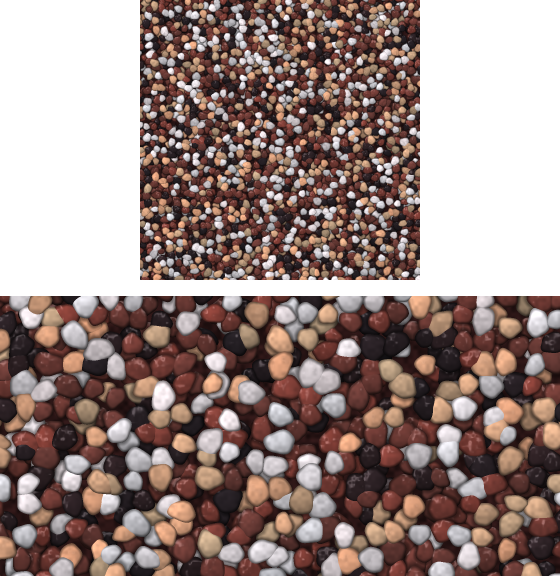
Top, the full canvas; bottom, a detail of the centre.
This texture is drawn by a WebGL 2 fragment shader. Its source:

```glsl
#version 300 es
precision highp float;
precision highp int;

#define GRAINS_ACROSS 36.0
#define JITTER 0.72
#define RADIUS_MIN 0.43
#define RADIUS_MAX 0.60
#define SAMPLES 3
#define WHITE_STONE vec3(0.88, 0.86, 0.88)
#define TAN_STONE vec3(0.82, 0.64, 0.51)
#define RED_STONE vec3(0.45, 0.235, 0.21)
#define BLACK_STONE vec3(0.16, 0.125, 0.14)
#define GAP_COLOR vec3(0.15, 0.075, 0.075)

uniform vec2 u_resolution;
out vec4 fragColor;

// Integer hash giving three values from 0 to 1
vec3 hash3(ivec3 key) {
    uvec3 v = uvec3(key + 4096) * 1664525u + 1013904223u;
    v.x += v.y * v.z; v.y += v.z * v.x; v.z += v.x * v.y;
    v ^= v >> 16u;
    v.x += v.y * v.z; v.y += v.z * v.x; v.z += v.x * v.y;
    return vec3(v >> 8u) / 16777216.0;
}

float valueNoise(vec2 p) {
    ivec2 c = ivec2(floor(p));
    vec2 f = fract(p);
    f = f * f * (3.0 - 2.0 * f);
    float a = hash3(ivec3(c, 9)).x;
    float b = hash3(ivec3(c + ivec2(1, 0), 9)).x;
    float d = hash3(ivec3(c + ivec2(0, 1), 9)).x;
    float e = hash3(ivec3(c + ivec2(1, 1), 9)).x;
    return mix(mix(a, b, f.x), mix(d, e, f.x), f.y);
}

// Relative distance from a grain centre: 1 on its lumpy outline
float grainDistance(vec2 offset, float radius, vec3 rnd) {
    float turn = rnd.x * 6.2832;
    vec2 q = mat2(cos(turn), -sin(turn), sin(turn), cos(turn)) * offset / radius;
    float stretch = mix(1.0, 1.22, rnd.y);
    q *= vec2(1.0 / stretch, stretch);
    float angle = atan(q.y, q.x + 1e-5);
    float lumps = 0.07 * cos(3.0 * angle + rnd.z * 6.0) + 0.035 * cos(5.0 * angle + rnd.y * 9.0);
    return length(q) * (1.0 + lumps);
}

// Stone kind: 0 white, 1 tan, 2 red, 3 black
int stoneKind(float pick, int layer) {
    vec3 limits = layer == 1 ? vec3(0.25, 0.50, 0.85) : vec3(0.13, 0.30, 0.80);
    return int(dot(step(limits, vec3(pick)), vec3(1.0)));
}

vec3 stoneColor(int kind, vec3 rnd) {
    vec3 base = kind == 0 ? WHITE_STONE : kind == 1 ? TAN_STONE : kind == 2 ? RED_STONE : BLACK_STONE;
    float warmth = (rnd.y - 0.5) * (kind == 0 ? 0.04 : 0.14);
    return base * mix(0.82, 1.14, rnd.x) * (1.0 + warmth * vec3(1.0, -0.3, -0.7));
}

vec3 stoneBed(vec2 p) {
    ivec2 home = ivec2(floor(p));
    float top = -1.0, topDist = 1.0, upperGap = 1.0;
    int topKind = 2, topLayer = 0;
    vec2 topOffset = vec2(0.0);
    vec3 topRnd = vec3(0.5);

    // Find the highest grain among two scattered layers
    for (int layer = 0; layer < 2; layer++)
    for (int j = -1; j <= 1; j++)
    for (int i = -1; i <= 1; i++) {
        vec2 shift = vec2(0.5) * float(layer);
        ivec2 cell = ivec2(floor(p + shift)) + ivec2(i, j);
        vec3 place = hash3(ivec3(cell, layer));
        vec3 shape = hash3(ivec3(cell, layer + 20));
        vec3 look = hash3(ivec3(cell, layer + 40));
        vec2 center = vec2(cell) - shift + 0.5 + (place.xy - 0.5) * JITTER;
        float radius = mix(RADIUS_MIN, RADIUS_MAX, place.z);
        float d = grainDistance(p - center, radius, shape);
        if (layer == 1) upperGap = min(upperGap, max(d - 1.0, 0.0));
        if (d >= 1.0) continue;
        int kind = stoneKind(look.z, layer);
        float height = 2.0 * float(layer) + (kind < 2 ? 0.35 : 0.0) + 0.5 * shape.z + 0.6 * sqrt(1.0 - d * d);
        if (height > top) {
            top = height; topDist = d; topKind = kind; topLayer = layer;
            topOffset = (p - center) / radius; topRnd = look;
        }
    }
    if (top < 0.0) return GAP_COLOR * (0.6 + 0.8 * valueNoise(p * 5.0));

    // Rounded shading with a dark rim and a mottled surface
    float dome = sqrt(1.0 - topDist * topDist);
    vec2 tilt = (topRnd.xy - 0.5) * 0.5;
    float mottle = valueNoise(p * 6.0);
    vec3 normal = normalize(vec3(topOffset * 0.65 + tilt, dome + 0.35));
    float light = 0.5 + 0.56 * max(dot(normal, normalize(vec3(-0.25, 0.5, 0.85))), 0.0);
    light *= mix(0.55, 1.0, smoothstep(1.0, 0.72, topDist));
    light *= 0.9 + 0.2 * mottle;
    if (topLayer == 0) light *= mix(0.55, 0.95, smoothstep(0.0, 0.4, upperGap));
    vec3 color = stoneColor(topKind, topRnd) * light;

    // Small wet glints, mostly on the dark stones
    vec3 rough = normalize(normal + vec3(mottle - 0.5, valueNoise(p * 7.0 + 31.0) - 0.5, 0.0) * 0.9);
    float glint = pow(max(dot(rough, normalize(vec3(-0.2, 0.45, 0.9))), 0.0), 45.0);
    return color + glint * (topKind < 2 ? 0.04 : 0.24) * vec3(1.0, 0.95, 0.97);
}

void main() {
    vec3 sum = vec3(0.0);
    // Average a grid of samples; a square bed sits centred on white
    for (int j = 0; j < SAMPLES; j++)
    for (int i = 0; i < SAMPLES; i++) {
        vec2 sub = (vec2(i, j) + 0.5) / float(SAMPLES) - 0.5;
        vec2 p = (gl_FragCoord.xy + sub - 0.5 * u_resolution) / u_resolution.y;
        sum += abs(p.x) < 0.5 ? stoneBed(p * GRAINS_ACROSS) : vec3(1.0);
    }
    fragColor = vec4(min(sum / float(SAMPLES * SAMPLES), 1.0), 1.0);
}
```
